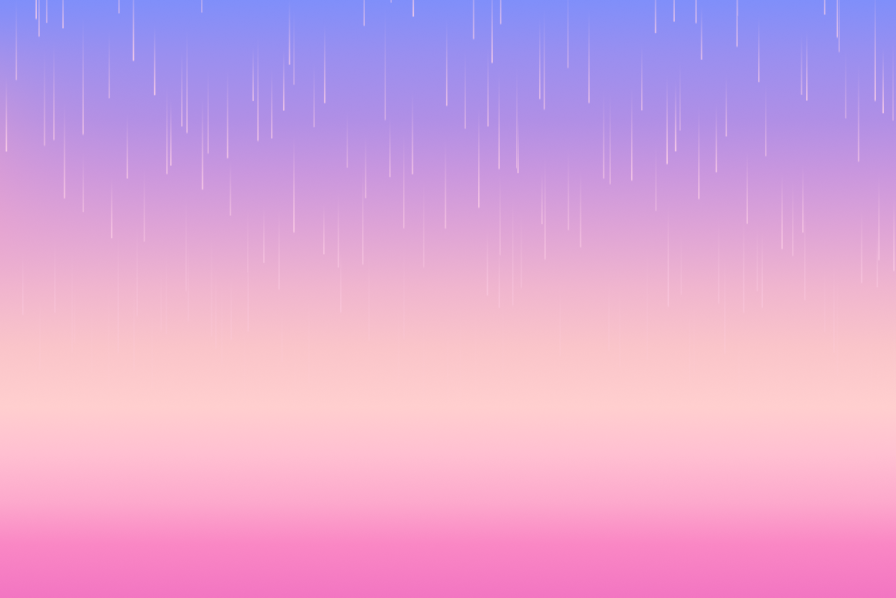
Reproduce this background procedurally as a WebGL 1 fragment shader.

```glsl
precision highp float;
// Soft blue-to-pink dusk gradient with thin rain streaks fading toward a peach glow.

uniform vec2 u_resolution;

const vec3 RAIN_COLOR = vec3(1.0, 0.82, 0.91);
const vec3 EDGE_TINT = vec3(0.97, 0.66, 0.78);

// Sine-free hash of a 2D cell, result in 0..1
float hash(vec2 cell) {
    vec3 q = fract(vec3(cell.xyx) * 0.1031);
    q += dot(q, q.yzx + 33.33);
    return fract((q.x + q.y) * q.z);
}

// Blends toward the next colour between two heights
vec3 blendStop(vec3 below, vec3 above, float low, float high, float y) {
    return mix(below, above, clamp((y - low) / (high - low), 0.0, 1.0));
}

// Vertical sky gradient, from bottom to top
vec3 skyColor(float y) {
    vec3 c = vec3(0.95, 0.46, 0.76);
    c = blendStop(c, vec3(0.98, 0.53, 0.77), 0.00, 0.09, y);
    c = blendStop(c, vec3(0.99, 0.66, 0.80), 0.09, 0.16, y);
    c = blendStop(c, vec3(1.00, 0.75, 0.82), 0.16, 0.24, y);
    c = blendStop(c, vec3(1.00, 0.81, 0.81), 0.24, 0.32, y);
    c = blendStop(c, vec3(0.98, 0.77, 0.79), 0.32, 0.42, y);
    c = blendStop(c, vec3(0.94, 0.71, 0.81), 0.42, 0.52, y);
    c = blendStop(c, vec3(0.87, 0.64, 0.84), 0.52, 0.62, y);
    c = blendStop(c, vec3(0.79, 0.59, 0.87), 0.62, 0.71, y);
    c = blendStop(c, vec3(0.69, 0.56, 0.90), 0.71, 0.80, y);
    c = blendStop(c, vec3(0.60, 0.56, 0.94), 0.80, 0.91, y);
    return blendStop(c, vec3(0.50, 0.56, 0.98), 0.91, 1.00, y);
}

// One layer of streaks: bright at the lower tip, fading upward
float rainLayer(vec2 p, float seed, float spacing, float period, float pixel) {
    float column = floor(p.x / spacing);
    float shift = hash(vec2(column, seed));
    float row = floor(p.y / period + shift);
    float along = fract(p.y / period + shift) * period;
    vec2 cell = vec2(column + seed * 17.0, row + 31.0);

    float center = (column + mix(0.15, 0.85, hash(cell + 5.3))) * spacing;
    float tip = 0.25 * period * hash(cell + 11.7);
    float span = period * mix(0.35, 0.72, hash(cell + 23.1));
    float present = step(0.22, hash(cell + 41.9));

    float halfWidth = 0.0013;
    float across = clamp((halfWidth - abs(p.x - center)) / pixel + 0.5, 0.0, 1.0);
    float t = (along - tip) / span;
    float tail = smoothstep(0.0, 0.03, t) * pow(clamp(1.0 - t, 0.0, 1.0), 1.3);
    return across * tail * present * mix(0.35, 0.85, hash(cell + 57.2));
}

void main() {
    float pixel = 1.0 / u_resolution.y;
    vec2 p = gl_FragCoord.xy * pixel;
    vec3 color = skyColor(p.y);

    // Warm tint along the left edge
    float edge = exp(-p.x * 9.0) * smoothstep(0.45, 0.65, p.y) * smoothstep(1.0, 0.75, p.y);
    color = mix(color, EDGE_TINT, 0.3 * edge);

    // Overlapping rain layers that dissolve into the glow
    float rain = 0.0;
    for (int i = 0; i < 2; i++) {
        float layer = float(i);
        rain = max(rain, rainLayer(p, 3.0 + layer * 4.0, 0.033 + 0.004 * layer, 0.25 + 0.04 * layer, pixel));
    }
    rain *= smoothstep(0.28, 0.72, p.y);
    color = mix(color, RAIN_COLOR, rain);

    // Fine dither against banding
    color += (hash(gl_FragCoord.xy) - 0.5) / 255.0;
    gl_FragColor = vec4(color, 1.0);
}
```
